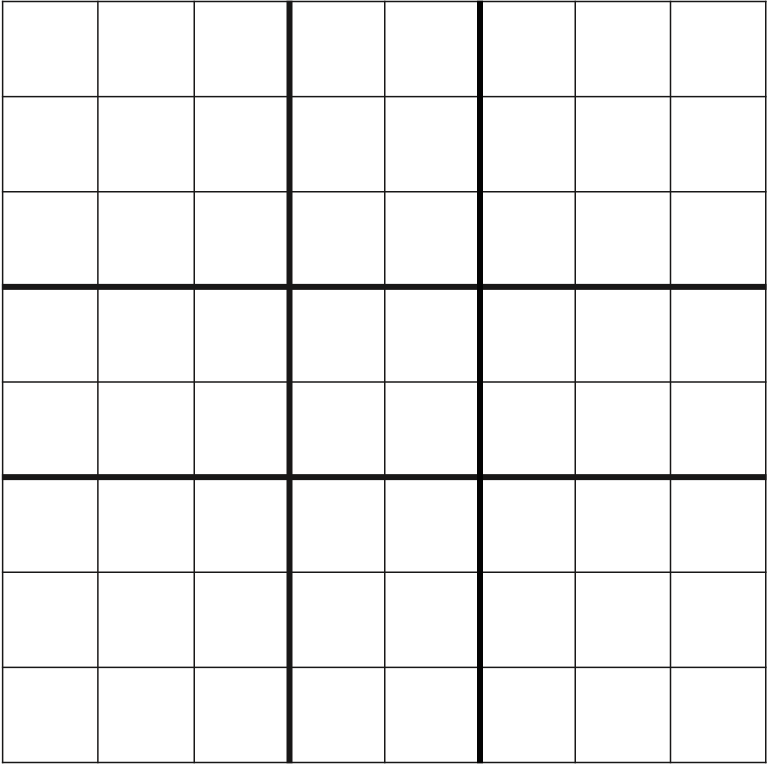
Write a WebGL 1 fragment shader that draws this pattern.

```glsl
precision highp float;

uniform vec2 u_resolution;

// Layout in design units, scaled to the canvas
const vec2 DESIGN_SIZE = vec2(512.0, 510.0);
const vec2 GRID_CENTER = vec2(256.5, 255.0);
const float CELL = 63.5;
const float HALF_COUNT = 4.0;
const float THIN_WIDTH = 1.0;
const float THICK_WIDTH = 4.0;
const float LEFT_SHIFT = -0.75;

const vec3 PAPER = vec3(1.0);
const vec3 INK = vec3(0.095, 0.09, 0.09);
const vec3 DEEP_INK = vec3(0.01);

// Box-filtered coverage of a stroke
float stroke(float dist, float width, float pixel) {
  return clamp((0.5 * width - abs(dist)) / pixel + 0.5, 0.0, 1.0);
}

// Index of the nearest grid line, counted from the center
float lineIndex(float offset) {
  return clamp(floor(offset / CELL + 0.5), -HALF_COUNT, HALF_COUNT);
}

// Lines next to the central one divide the board and are thick
float lineWidth(float index) {
  return abs(abs(index) - 1.0) < 0.5 ? THICK_WIDTH : THIN_WIDTH;
}

void main() {
  vec2 pixel = DESIGN_SIZE / u_resolution;
  vec2 p = gl_FragCoord.xy * pixel - GRID_CENTER;

  float column = lineIndex(p.x);
  float row = lineIndex(p.y);
  float shift = column < -2.5 ? LEFT_SHIFT : 0.0;
  float vertical = stroke(p.x - column * CELL - shift, lineWidth(column), pixel.x);
  float horizontal = stroke(p.y - row * CELL, lineWidth(row), pixel.y);

  // Clip both line sets to the outer frame
  float span = 2.0 * HALF_COUNT * CELL + THIN_WIDTH;
  vertical *= stroke(p.y, span, pixel.y);
  horizontal *= stroke(p.x - 0.5 * LEFT_SHIFT, span - LEFT_SHIFT, pixel.x);

  // The right divider is printed darker
  vec3 columnInk = abs(column - 1.0) < 0.5 ? DEEP_INK : INK;
  vec3 color = mix(PAPER, INK, horizontal);
  color = mix(color, min(color, columnInk), vertical);
  gl_FragColor = vec4(color, 1.0);
}
```
